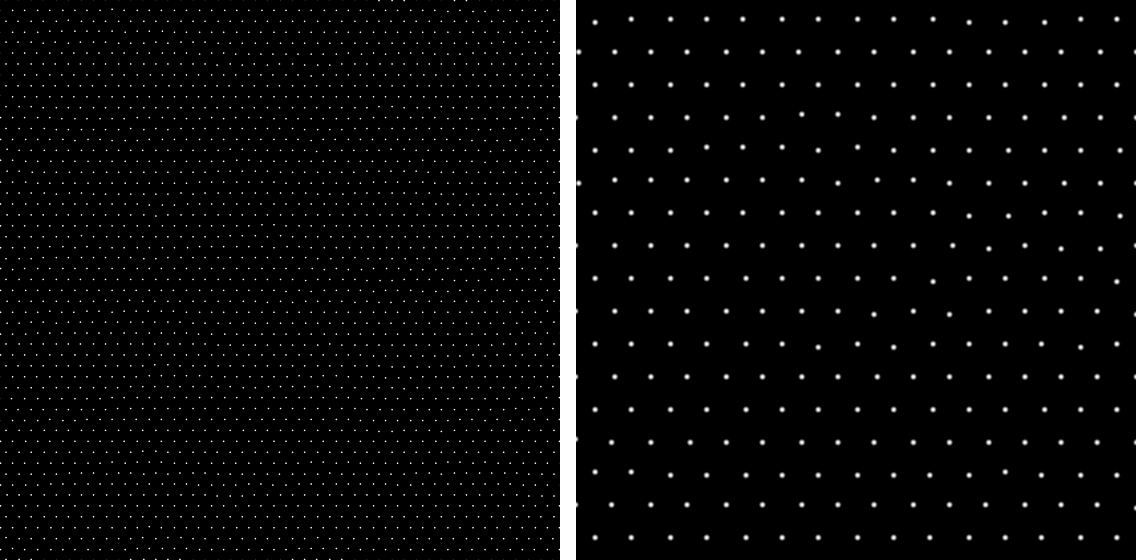
Left, the full canvas; right, a detail of the centre.
This pattern is drawn by a WebGL 1 fragment shader. Its source:

```glsl
precision highp float;

uniform vec2 u_resolution;

#define DOTS_ACROSS 45.0
#define ROW_PITCH 0.8660254
#define SNAP_STEPS 512.0
#define DOT_CORE 0.0002
#define DOT_EDGE 0.00248
#define WANDER_SCALE 7.0
#define WANDER 0.0026
#define JITTER 0.0007
#define GROUND vec3(0.0)
#define INK vec3(1.0)

float hash(vec2 p) {
    return fract(sin(dot(p, vec2(127.1, 311.7))) * 43758.5453);
}

float valueNoise(vec2 p) {
    vec2 cell = floor(p);
    vec2 f = fract(p);
    f = f * f * (3.0 - 2.0 * f);
    float low = mix(hash(cell), hash(cell + vec2(1.0, 0.0)), f.x);
    float high = mix(hash(cell + vec2(0.0, 1.0)), hash(cell + vec2(1.0)), f.x);
    return mix(low, high, f.y);
}

// Nearest point of a triangular lattice, with every even row shifted by half a step
vec2 latticePoint(vec2 uv) {
    vec2 p = uv * DOTS_ACROSS;
    float row = floor(p.y / ROW_PITCH + 0.5);
    float shift = 0.5 * (1.0 - mod(row, 2.0));
    float column = floor(p.x - shift + 0.5) + shift;
    return vec2(column, row);
}

// Slow drift shared by neighbours plus a little scatter of each dot
vec2 displacement(vec2 id, vec2 home) {
    vec2 q = home * WANDER_SCALE;
    vec2 drift = vec2(valueNoise(q + 17.0), valueNoise(q + 53.0)) - 0.5;
    vec2 scatter = vec2(hash(id + 3.7), hash(id + 91.3)) - 0.5;
    return drift * WANDER + scatter * JITTER;
}

void main() {
    vec2 uv = gl_FragCoord.xy / min(u_resolution.x, u_resolution.y);

    vec2 id = latticePoint(uv);
    vec2 home = id * vec2(1.0, ROW_PITCH) / DOTS_ACROSS;

    // Dots settle on a fine grid, which gives the small uneven steps
    vec2 moved = home + displacement(id, home);
    vec2 centre = (floor(moved * SNAP_STEPS) + 0.5) / SNAP_STEPS;

    // Small soft dot
    float ink = 1.0 - smoothstep(DOT_CORE, DOT_EDGE, length(uv - centre));
    gl_FragColor = vec4(mix(GROUND, INK, ink), 1.0);
}
```
